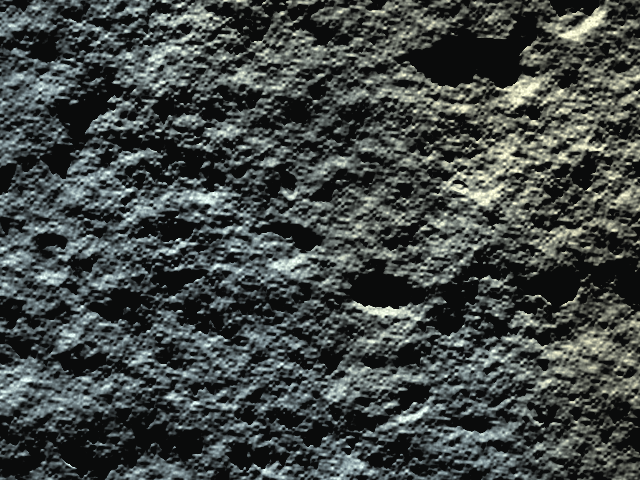
A WebGL 2 fragment shader for this texture:

```glsl
#version 300 es
precision highp float;
// Rough, pitted stone lit by low raking light from the top.
uniform vec2 u_resolution;
out vec4 fragColor;

float hash(vec2 cell) {
  vec3 q = fract(cell.xyx * vec3(0.1031, 0.1030, 0.0973));
  q += dot(q, q.yzx + 33.33);
  return fract((q.x + q.y) * q.z);
}

float noise(vec2 p) {
  vec2 cell = floor(p), f = fract(p);
  vec2 w = f * f * (3.0 - 2.0 * f);
  return mix(mix(hash(cell), hash(cell + vec2(1, 0)), w.x),
             mix(hash(cell + vec2(0, 1)), hash(cell + vec2(1, 1)), w.x), w.y);
}

// Granular relief: finer octaves are steeper than coarse ones.
float grains(vec2 p) {
  float sum = 0.0, amplitude = 0.086;
  p *= 6.0;
  for (int i = 0; i < 6; i++) {
    sum += amplitude * noise(p);
    p = mat2(0.8, 0.6, -0.6, 0.8) * p * 1.9 + 17.3;
    amplitude *= 0.66;
  }
  return sum;
}

// Depth of round craters scattered over a jittered grid.
float craters(vec2 p) {
  float depth = 0.0;
  vec2 home = floor(p / 0.27);
  for (int y = -1; y <= 1; y++) {
    for (int x = -1; x <= 1; x++) {
      vec2 cell = home + vec2(x, y);
      float chance = hash(cell + 71.0);
      vec2 jitter = vec2(hash(cell + 5.0), hash(cell + 29.0));
      float radius = mix(0.018, 0.065, pow(hash(cell + 43.0), 2.0));
      float d = length(p - (cell + jitter) * 0.27) / radius;
      depth = max(depth, step(chance, 0.6) * radius * smoothstep(1.05, 0.5, d));
    }
  }
  return depth;
}

float height(vec2 p) {
  vec2 bent = p + 0.035 * (vec2(noise(p * 17.0), noise(p * 17.0 + 40.0)) - 0.5);
  float hollow = smoothstep(0.64, 0.84, noise(bent * vec2(5.0, 8.0) + 12.0));
  float roughness = 0.8 + 0.4 * noise(p * 3.0 + 8.0);
  return grains(p) * roughness - craters(bent)
       - hollow * mix(0.035, 0.075, smoothstep(0.5, 1.1, p.x));
}

void main() {
  vec2 p = gl_FragCoord.xy / u_resolution.y;
  vec2 toLight = vec2(-0.15, 0.99);
  float base = height(p);

  // Slope facing the light.
  float facing = (base - height(p + toLight * 0.0028)) / 0.0028;

  // Cast shadow: the highest relief above the ray to the light.
  float blocked = -1.0, reach = 0.004;
  for (int i = 0; i < 16; i++) {
    blocked = max(blocked, height(p + toLight * reach) - base - 0.8 * reach);
    reach *= 1.25;
  }
  float open = 1.0 - smoothstep(-0.0005, 0.0035, blocked);

  float lit = clamp(0.27 + 0.34 * facing, 0.0, 1.3) * open;
  float tone = lit * (1.0 - 0.2 * lit);
  tone *= 0.88 + 0.24 * noise(p * 290.0);

  // Cool stone on the left, warmer toward the upper right and in highlights.
  float warmth = smoothstep(0.45, 1.15, p.x * 0.7 + p.y * 0.45 + 0.35 * (noise(p * 4.0) - 0.5));
  warmth = clamp(warmth * 0.85 + 0.3 * smoothstep(0.5, 0.9, tone), 0.0, 1.0);
  vec3 tint = mix(vec3(0.86, 0.99, 1.03), vec3(1.0, 1.0, 0.85), warmth);
  fragColor = vec4(vec3(0.04, 0.043, 0.043) + tone * 0.97 * tint, 1.0);
}
```
